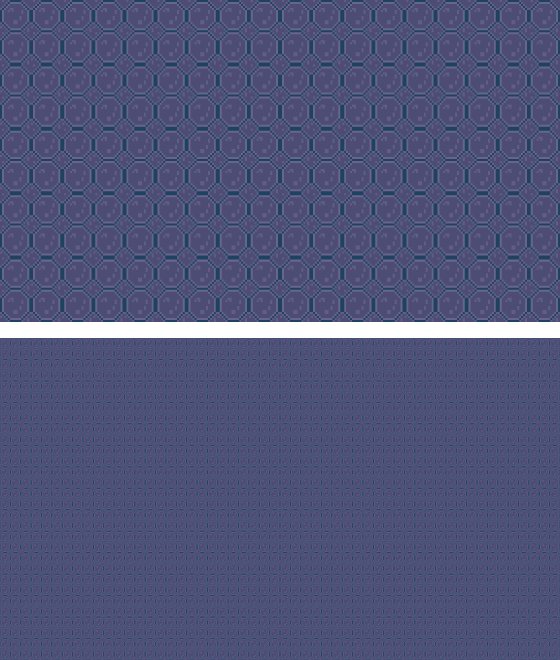
Top, the tile; bottom, the same tile 3 across and 3 down.
This pattern is drawn by a Shadertoy shader. Its source:

```glsl
// Blocky octagon paving with stepped diamond insets and dark teal grooves.

const vec2 STONES = vec2(18.0, 10.0);  // octagons across and down
const float CELL = 16.0;               // blocks per octagon side
const float GROOVE_RING = 6.0;         // stepped distance from joint to groove
const int TAPS = 4;                    // antialiasing samples per axis

const vec3 STONE = vec3(0.30, 0.30, 0.46);
const vec3 CHIP = vec3(0.375, 0.37, 0.52);
const vec3 RIM = vec3(0.405, 0.395, 0.545);
const vec3 GROOVE = vec3(0.125, 0.258, 0.385);

// 1 inside the rectangle of blocks starting at corner
float blockRect(vec2 block, vec2 corner, vec2 size) {
    vec2 inside = step(corner, block) * step(block, corner + size - 1.0);
    return inside.x * inside.y;
}

// Small chips on the face of an octagon, in cell blocks
float octagonChips(vec2 block) {
    float chips = blockRect(block, vec2(5.0, 11.0), vec2(2.0, 1.0));
    chips += blockRect(block, vec2(4.0, 10.0), vec2(1.0));
    chips += blockRect(block, vec2(6.0, 10.0), vec2(1.0));
    chips += blockRect(block, vec2(11.0, 9.0), vec2(1.0, 2.0));
    chips += blockRect(block, vec2(7.0, 4.0), vec2(2.0));
    chips += blockRect(block, vec2(10.0, 6.0), vec2(1.0, 2.0));
    return min(chips, 1.0);
}

// Chips on a diamond, in blocks from the joint
float diamondChips(vec2 block) {
    float chips = blockRect(block, vec2(-2.0, 0.0), vec2(1.0, 2.0));
    chips += blockRect(block, vec2(1.0, -1.0), vec2(1.0));
    chips += blockRect(block, vec2(0.0, 2.0), vec2(1.0));
    return min(chips, 1.0);
}

vec3 diamondColor(vec2 block, float ring) {
    float edge = step(GROOVE_RING - 1.5, ring);
    return mix(STONE, CHIP, max(edge, diamondChips(block)));
}

vec3 octagonColor(vec2 block, float ring, float seamDistance) {
    if (ring < GROOVE_RING + 1.5 || seamDistance < 2.0) return RIM;
    return mix(STONE, CHIP, octagonChips(block));
}

vec3 pavingColor(vec2 block) {
    // Joints sit at cell corners; every second horizontal seam is one block thin
    vec2 joint = mod(block + 0.5 * CELL, CELL) - 0.5 * CELL;
    float row = floor(block.y / CELL + 0.5);
    bool thinSeam = mod(row, 2.0) > 0.5;
    vec2 away = abs(joint + 0.5);
    if (thinSeam) away.y = abs(joint.y) + 0.5;

    float ring = away.x + away.y;
    float seamDistance = min(away.x, away.y);

    if (ring < GROOVE_RING - 0.5) return diamondColor(joint, ring);
    if (seamDistance < 1.0 || ring < GROOVE_RING + 0.5) return GROOVE;
    return octagonColor(mod(block, CELL), ring, seamDistance);
}

void mainImage(out vec4 fragColor, in vec2 fragCoord) {
    vec2 blocks = STONES * CELL;
    vec3 color = vec3(0.0);

    // Average a grid of samples to soften block edges
    for (int y = 0; y < TAPS; y++) {
        for (int x = 0; x < TAPS; x++) {
            vec2 offset = (vec2(x, y) + 0.5) / float(TAPS) - 0.5;
            vec2 uv = (fragCoord + offset) / iResolution.xy;
            color += pavingColor(floor(uv * blocks));
        }
    }
    fragColor = vec4(color / float(TAPS * TAPS), 1.0);
}
```
